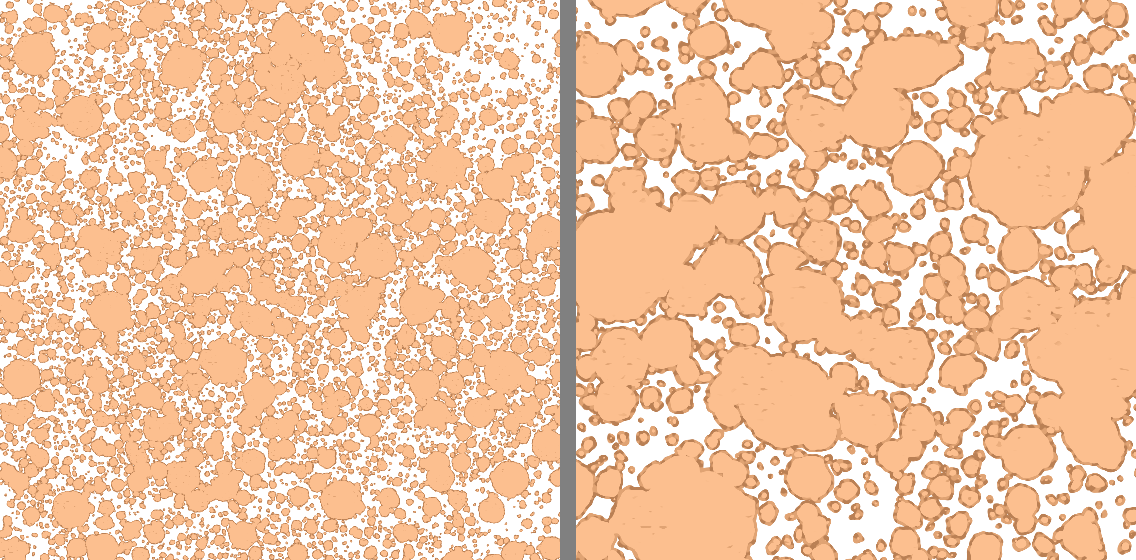
Left, the full canvas; right, a detail of the centre.
A WebGL 1 fragment shader for this texture:

```glsl
precision highp float;
// Peach spatter on white: four sizes of lumpy round drops, merged into clumps
// and edged by a thin grainy brown line. Each size is a jittered cell grid, the
// union is a signed distance, and gradient noise shapes rims and density.

uniform vec2 u_resolution;

const vec3 PAPER = vec3(1.0);
const vec3 PEACH = vec3(0.99, 0.75, 0.56);
const vec3 TAN = vec3(0.88, 0.64, 0.45);
const vec3 BROWN = vec3(0.73, 0.50, 0.33);

const float LINE_WIDTH = 0.0019;
const float SPREAD = 0.0005;

vec3 hash3(vec2 p) {
  vec3 q = fract(vec3(p.xyx) * vec3(0.1031, 0.1030, 0.0973));
  q += dot(q, q.yxz + 33.33);
  return fract((q.xxy + q.yzz) * q.zyx);
}

float cornerSlope(vec2 corner, vec2 offset) {
  float angle = 6.2832 * hash3(corner + 71.0).x;
  return dot(vec2(cos(angle), sin(angle)), offset);
}

// Gradient noise, roughly -0.7 to 0.7
float gradientNoise(vec2 p) {
  vec2 i = floor(p);
  vec2 f = p - i;
  vec2 u = f * f * f * (f * (f * 6.0 - 15.0) + 10.0);
  vec2 e = vec2(0.0, 1.0);
  float low = mix(cornerSlope(i, f), cornerSlope(i + e.yx, f - e.yx), u.x);
  float high = mix(cornerSlope(i + e.xy, f - e.xy), cornerSlope(i + e.yy, f - e.yy), u.x);
  return mix(low, high, u.y);
}

// Drops gather in clumps and thin out towards the corners
float dropDensity(vec2 p, float clumping) {
  float fade = smoothstep(0.3, 0.75, length(p - vec2(0.48, 0.45)));
  return 1.12 - 0.45 * fade + clumping * gradientNoise(p * 5.0 + 13.0);
}

// Signed distance to one size of drops scattered over a cell grid
float dropLayer(vec2 p, float cells, vec2 radii, float chance, float clumping, float seed) {
  vec2 home = floor(p * cells);
  float nearest = 1.0;
  for (int y = -1; y <= 1; y++) {
    for (int x = -1; x <= 1; x++) {
      vec2 cell = home + vec2(float(x), float(y));
      vec3 place = hash3(cell + seed);
      vec3 trait = hash3(cell + seed + 217.0);
      vec2 center = (cell + place.xy) / cells;
      float radius = mix(radii.x, radii.y, trait.x * trait.x);
      float present = step(place.z, chance * dropDensity(center, clumping));
      nearest = min(nearest, mix(1.0, length(p - center) - radius, present));
    }
  }
  return nearest;
}

// Union of all drop sizes, with bent shapes and ragged rims
float spatter(vec2 p) {
  vec2 bend = vec2(gradientNoise(p * 60.0), gradientNoise(p * 60.0 + 41.0));
  vec2 q = p + 0.0035 * bend;
  float d = dropLayer(q, 14.0, vec2(0.016, 0.038), 0.60, 1.5, 11.0);
  d = min(d, dropLayer(q, 30.0, vec2(0.008, 0.018), 0.70, 1.0, 103.0));
  d = min(d, dropLayer(q, 60.0, vec2(0.0035, 0.009), 0.75, 0.8, 307.0));
  d = min(d, dropLayer(q, 110.0, vec2(0.0016, 0.0042), 0.55, 0.8, 509.0));
  return d + 0.0014 * gradientNoise(p * 200.0) - SPREAD;
}

// Sparse short dashes left inside the drops, in loose patches
float innerSpecks(vec2 p) {
  float dashes = smoothstep(0.36, 0.46, gradientNoise(p * vec2(170.0, 330.0) + 5.0));
  float patches = smoothstep(0.05, 0.25, gradientNoise(p * 24.0 + 29.0));
  return dashes * patches;
}

void main() {
  float pixel = 1.0 / min(u_resolution.x, u_resolution.y);
  vec2 p = gl_FragCoord.xy * pixel;
  float d = spatter(p);
  float soft = 0.35 * pixel;

  // Line colour varies in fine grains between tan and brown
  float grain = smoothstep(-0.12, 0.12, gradientNoise(p * 260.0 + 3.0));
  vec3 lineColor = mix(TAN, BROWN, grain);

  vec3 fillColor = mix(PEACH, TAN, innerSpecks(p));
  float rim = smoothstep(-soft, soft, d + LINE_WIDTH);
  float outside = smoothstep(-soft, soft, d);
  vec3 color = mix(mix(fillColor, lineColor, rim), PAPER, outside);
  gl_FragColor = vec4(color, 1.0);
}
```
